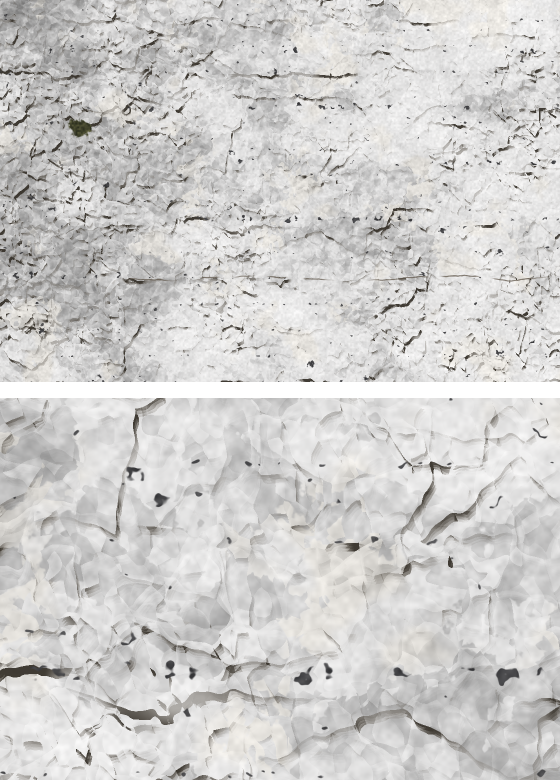
Top, the full canvas; bottom, a detail of the centre.
A Shadertoy shader for this texture:

```glsl
// A weathered white chalk cliff: warped Voronoi facets and broken beds form a
// height field, short marches toward the light cast tapering shadows below
// ledges, and angular grey stains, seams, dark flint and a tuft lie on top.

vec2 hash22(vec2 p) {
    vec3 a = fract(p.xyx * vec3(.1031, .1030, .0973));
    a += dot(a, a.yzx + 33.33);
    return fract((a.xx + a.yz) * a.zy);
}

// Two independent channels of value noise
vec2 noise(vec2 p) {
    vec2 c = floor(p), f = fract(p);
    f = f * f * (3. - 2. * f);
    return mix(mix(hash22(c), hash22(c + vec2(1, 0)), f.x),
               mix(hash22(c + vec2(0, 1)), hash22(c + 1.), f.x), f.y);
}

vec2 fbm(vec2 p) {
    vec2 sum = vec2(0);
    float amp = .5;
    for (int i = 0; i < 4; i++) {
        sum += amp * noise(p);
        p = mat2(1.6, 1.2, -1.2, 1.6) * p + 11.3;
        amp *= .5;
    }
    return sum;
}

// Tilted Voronoi planes: x = height, y = tone of the facet
vec2 facet(vec2 p) {
    vec2 cell = floor(p), f = fract(p), result = vec2(0);
    float nearest = 9.;
    for (int y = -1; y <= 1; y++)
    for (int x = -1; x <= 1; x++) {
        vec2 o = vec2(x, y), r = hash22(cell + o), d = o + r - f;
        if (dot(d, d) < nearest) {
            nearest = dot(d, d);
            vec2 tilt = fract(r * 17.3);
            result = vec2(.75 * fract(r.x * 41.7 + r.y * 23.1)
                          + dot(d, tilt - .5), tilt.y);
        }
    }
    return result;
}

// Rock surface: x = height, y = mean facet tone
vec2 relief(vec2 p) {
    vec2 bumps = noise(p * 75.);
    vec2 q = p + .042 * (fbm(p * 13.) - .47) + .006 * (bumps - .5);
    float rough = .45 + .9 * smoothstep(.3, .7, noise(p * 5.).x)
                + .3 * smoothstep(.6, 0., p.x);
    vec2 rock = facet(q * vec2(8.5, 11.)) * vec2(.42, .3)
              + facet(q * vec2(27., 25.) + 5.) * vec2(.46 * rough, .36)
              + facet(q * vec2(68., 62.) + 9.) * vec2(.3 * rough, .34);
    rock.x += .16 * noise(p * 38.).y + .1 * bumps.x;
    // Beds overhang the softer rock below them, in short stretches
    float bed = p.y * 7.4 + 1.3 * (q.y - p.y) * 7.4;
    float broken = smoothstep(.56, .9, noise(vec2(p.x * 11., floor(bed + .5) * 3.7)).y);
    rock.x += .45 * broken * (1. - fract(bed));
    return rock;
}

// Coverage of flint nodules, one per grid cell, gathered into rows
float flint(vec2 p, float scale, float chance, float rowChance) {
    vec2 g = p * scale + .4 * (noise(p * 110.) - .5) + .25 * (noise(p * 230.) - .5);
    vec2 cell = floor(g), r = hash22(cell + 71.), s = hash22(cell + 137.);
    float row = step(3.5, mod(cell.y, 5.))
              * smoothstep(.5, .75, noise(vec2(cell.x * 6. / scale, cell.y)).x);
    vec2 d = fract(g) - .5 - (r - .5) * vec2(.35, .22);
    float radius = mix(.08, .24, s.y * s.y);
    float shape = length(d * vec2(.75, 1.2)) - radius;
    return step(s.x, chance + rowChance * row) * smoothstep(.04, -.05, shape);
}

vec3 cliff(vec2 p) {
    vec2 broad = fbm(p * vec2(3., 4.)), stains = fbm(p * vec2(10., 11.) + 7.);
    vec2 fine = fbm(p * 60. + 3.), grain = noise(p * 210.);
    float left = smoothstep(.7, 0., p.x);

    // Shadows thin out with distance; slope is the signed local shading
    vec2 rock = relief(p);
    float shadow = 0., slope = 0.;
    for (int i = 1; i <= 3; i++) {
        float k = float(i) + .8 * (grain.x - .5);
        float rise = relief(p + vec2(-.45, 1.) * .0025 * k).x - rock.x;
        shadow = max(shadow, rise - .045 * k);
        slope += clamp(rise, -.12, .12) / 3.;
    }
    shadow = smoothstep(0., .29, shadow)
           * mix(.4, 1., smoothstep(.28, .58, noise(p * 20. + 4.).x));

    // Chalk with grey stains that follow the facets
    float stain = smoothstep(.5, .52, stains.x + .45 * (broad.x - .47)
                  + .06 * left + .36 * (rock.y - .5) + .2 * (fine.y - .47));
    float value = .943 + .26 * (rock.y - .5) + .2 * (fine.x - .47)
                - .55 * slope - .135 * stain - .085 * left - .28 * (broad.x - .47);
    value = min(value, .878 + .3 * (value - .878));
    value += .07 * (grain.x - .5) + .07 * (fine.y - .47);
    vec3 warm = mix(vec3(1., .998, .997), vec3(1., .988, .965),
                    smoothstep(.5, .64, stains.y) * (1. - stain));
    vec3 shade = mix(vec3(.5, .475, .44), vec3(.22, .2, .17), shadow * shadow);
    vec3 color = mix(value * warm, shade, .95 * shadow);

    // One long broken bedding seam
    float seamY = .272 + .012 * (noise(p.xx * vec2(9., 0.)).x - .5) + .006 * (fine.x - .5);
    float seam = smoothstep(.0024, .0005, abs(p.y - seamY)) * smoothstep(.3, .36, p.x)
               * smoothstep(.35, .65, noise(vec2(p.x * 22., 4.)).y);
    color = mix(color, vec3(.36, .32, .27), .75 * seam);

    // Flint nodules and small dark specks
    float dark = max(flint(p, 34., .025, .55), .9 * flint(p + 3.1, 74., .025, .3));
    color = mix(color, vec3(.21, .21, .22) + .16 * (grain.y - .4), .95 * dark);

    // Plant tuft on the left
    float tuft = length((p - vec2(.213, .665)) * vec2(1., 1.15)) + .05 * (fine.x - .47);
    vec3 leaf = mix(vec3(.16, .17, .11), vec3(.45, .45, .29), grain.x * fine.y * 1.5);
    return mix(color, leaf, smoothstep(.03, .021, tuft));
}

void mainImage(out vec4 fragColor, in vec2 fragCoord) {
    // Four samples per pixel smooth the facet edges
    vec3 sum = vec3(0);
    for (int i = 0; i < 4; i++) {
        vec2 offset = vec2(i & 1, i >> 1) * .5 - .25;
        sum += cliff((fragCoord + offset) / iResolution.y);
    }
    fragColor = vec4(sum / 4., 1);
}
```
